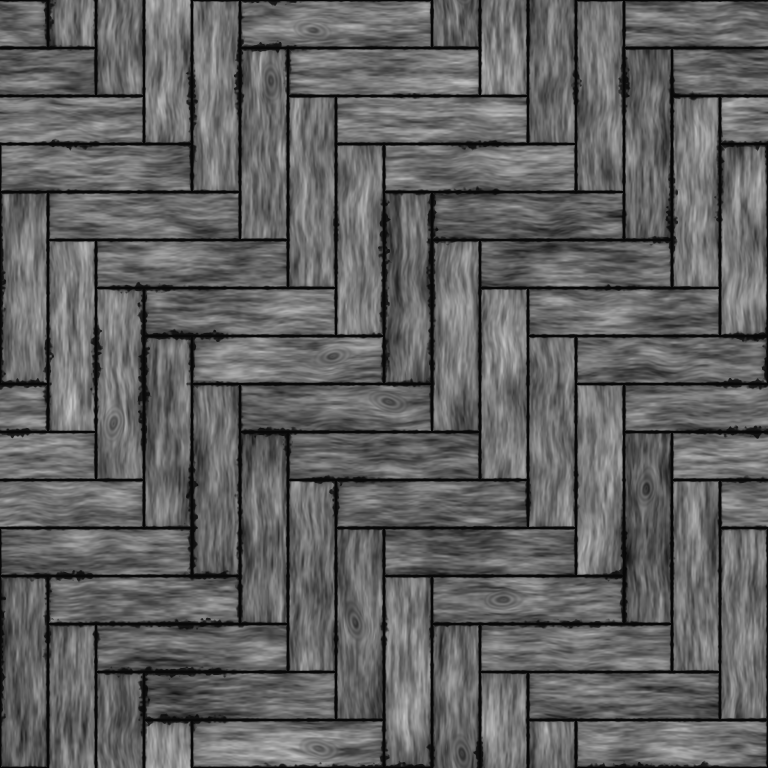
Reproduce this texture procedurally as a Shadertoy shader.

```glsl
// Grey wooden herringbone parquet: a 16 x 16 cell grid holding 4 x 1 planks.
// The diagonal index of a cell picks the plank direction and the place along it;
// stretched noise gives the grain, rings the knots, ragged distance the dirty seams.

float hash(vec2 p) {
    vec3 q = fract(p.xyx * vec3(0.1031, 0.1030, 0.0973));
    q += dot(q, q.yzx + 33.33);
    return fract((q.x + q.y) * q.z);
}

float noise(vec2 p) {
    vec2 i = floor(p), f = fract(p);
    f = f * f * (3.0 - 2.0 * f);
    return mix(mix(hash(i), hash(i + vec2(1, 0)), f.x),
               mix(hash(i + vec2(0, 1)), hash(i + vec2(1, 1)), f.x), f.y);
}

// Streaks running along x, centred on zero
float woodGrain(vec2 p) {
    float sum = 0.0;
    p.y += 0.10 * (noise(p * vec2(1.5, 1.0)) - 0.5);
    sum += 0.36 * (noise(p * vec2(0.9, 4.0)) - 0.5);
    sum += 0.38 * (noise(p * vec2(1.8, 11.0) + 17.0) - 0.5);
    sum += 0.30 * (noise(p * vec2(3.5, 22.0) + 41.0) - 0.5);
    sum += 0.14 * (noise(p * vec2(9.0, 30.0) + 73.0) - 0.5);
    return sum;
}

void mainImage(out vec4 fragColor, in vec2 fragCoord) {
    vec2 grid = 16.0 * fragCoord / iResolution.xy;
    float pixel = 16.0 / iResolution.y;
    vec2 cell = floor(grid), f = grid - cell;

    // Plank layout: p.x runs 0..4 along the plank, p.y runs 0..1 across it
    float diagonal = mod(cell.x + cell.y + 4.0, 8.0);
    bool horizontal = diagonal < 4.0;
    float step4 = mod(diagonal, 4.0);
    vec2 p = horizontal ? vec2(step4 + f.x, f.y) : vec2(step4 + f.y, f.x);
    vec2 start = cell - (horizontal ? vec2(step4, 0) : vec2(0, step4));
    vec2 id = mod(start, 16.0) + (horizontal ? 0.0 : 31.0);
    float tone = hash(id + 3.7);

    // Knot: an ellipse, slightly tilted, on about one plank in five
    float hasKnot = step(0.8, hash(id + 9.1));
    vec2 center = vec2(0.6 + 2.8 * hash(id + 5.3), 0.35 + 0.3 * hash(id + 6.9));
    vec2 k = p - center;
    k.y += k.x * 0.5 * (hash(id + 8.2) - 0.5);
    k *= vec2(1.0, 2.0);
    float r = length(k) + 0.08 * (noise(p * 4.0 + id) - 0.5);
    float knot = hasKnot * (1.0 - smoothstep(0.34, 0.46, r));

    // Wood: grain bends round the knot, each plank with its own shade
    vec2 g = p;
    g.y -= hasKnot * 0.35 * k.y * exp(-5.0 * r * r);
    float grain = woodGrain(g + 40.0 * vec2(hash(id), hash(id + 1.3)));
    float shade = 0.37 + 0.14 * tone + 0.62 * grain * (1.0 - 0.5 * knot);
    shade += 0.06 * (noise(p * vec2(0.8, 1.5) + id * 3.1) - 0.5);
    shade += knot * (0.035 * sin(42.0 * r) - 0.04);
    shade -= 0.13 * hasKnot * (1.0 - smoothstep(0.06, 0.20, r));

    // Worn edges: soft darkening, grime in patches, then the black seam
    vec2 side = min(p, vec2(4, 1) - p);
    float edge = min(side.x, side.y);
    float dirt = smoothstep(0.50, 0.85, noise(grid * 0.7 + 11.0));
    float ragged = noise(grid * 9.0) * 0.6 + noise(grid * 19.0) * 0.4;
    shade *= 1.0 - (0.16 + 0.30 * dirt) * exp(-edge * 9.0);
    float grime = 0.012 + (0.025 + 0.13 * dirt) * ragged * ragged;
    shade *= mix(0.25, 1.0, smoothstep(grime - 0.02, grime + 0.04, edge));
    float seam = 0.026 + 0.018 * (ragged - 0.5);
    shade = mix(0.03, shade, smoothstep(seam - 0.6 * pixel, seam + 0.6 * pixel, edge));

    fragColor = vec4(vec3(clamp(shade, 0.02, 0.75)), 1.0);
}
```
